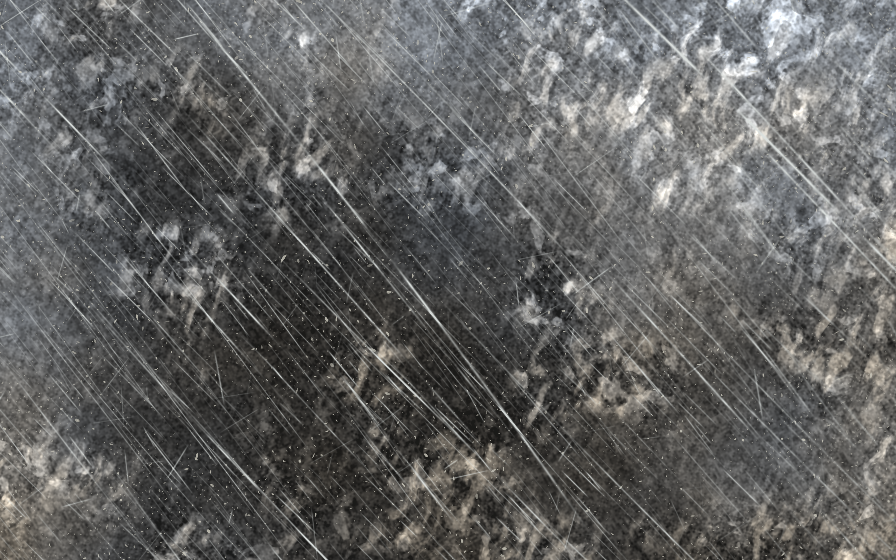
A Shadertoy shader for this texture:

```glsl
// Worn dark metal: a sooty plate with haze and flaky dust, covered by
// broken diagonal scratches, fine hairlines and chips.
// Noise layers set the tone; jittered cells and a loop place the marks.

const vec3 COOL_TINT = vec3(0.96, 1.00, 1.05);
const vec3 WARM_TINT = vec3(1.06, 1.00, 0.91);
const vec3 GLEAM = vec3(0.86, 0.88, 0.87);
const vec3 CHIP_COLOR = vec3(0.78, 0.77, 0.72);
const float SOOT_LEVEL = 0.205;
const float HAZE_LEVEL = 0.25;
const float FLAKE_LEVEL = 0.30;
const float STREAK_LEVEL = 0.11;
const float GRAIN_LEVEL = 0.24;
const float SCRATCH_ANGLE = -0.85;
const float BRUSH_ANGLE = 1.15;
const float HAIR_WIDTH = 0.001;
const int SCRATCH_COUNT = 40;
const int HAIR_LAYERS = 6;

float soft; // line softness, set per pixel

vec2 hash2(vec2 p) {
    vec3 q = fract(p.xyx * vec3(0.1031, 0.1030, 0.0973));
    q += dot(q, q.yzx + 33.33);
    return fract((q.xx + q.yz) * q.zy);
}

float noise(vec2 p) {
    vec2 i = floor(p), f = fract(p);
    f = f * f * (3.0 - 2.0 * f);
    float low = mix(hash2(i).x, hash2(i + vec2(1, 0)).x, f.x);
    float high = mix(hash2(i + vec2(0, 1)).x, hash2(i + vec2(1, 1)).x, f.x);
    return mix(low, high, f.y);
}

float fbm(vec2 p) {
    float sum = 0.0, weight = 0.53;
    for (int i = 0; i < 4; i++) {
        sum += weight * noise(p);
        p = mat2(1.6, 1.2, -1.2, 1.6) * p + 11.3;
        weight *= 0.5;
    }
    return sum;
}

// Coordinates along and across a direction
vec2 turn(vec2 p, float angle) {
    vec2 d = vec2(cos(angle), sin(angle));
    return vec2(dot(p, d), dot(p, vec2(-d.y, d.x)));
}

// Soft line that dims when thinner than the blur
float stroke(float dist, float width) {
    float w = max(width, soft);
    return exp(-dist * dist / (w * w)) * min(1.0, width / w);
}

// Long bent line, worn away in places
float scratch(vec2 p, vec2 center, float angle, float reach, float bend, float width) {
    vec2 q = turn(p - center, angle);
    float fade = 1.0 - smoothstep(reach * 0.4, reach, abs(q.x));
    float row = angle * 90.0 + center.x * 50.0;
    float wear = smoothstep(0.15, 0.75, noise(vec2(q.x * 9.0, row)));
    wear *= 0.4 + 0.9 * noise(vec2(q.x * 70.0, row + 5.0));
    return fade * (0.15 + wear) * stroke(q.y + bend * q.x * q.x, width);
}

// Rows of short hairlines, each cell holding at most one
float hairs(vec2 p, float angle, vec2 grid, float seed, float density) {
    vec2 q = turn(p, angle) * grid + vec2(0.0, seed * 17.0);
    q.x += 9.0 * hash2(vec2(floor(q.y), seed)).x;
    vec2 cell = floor(q) + seed * 31.0;
    vec2 h = hash2(cell), g = hash2(cell + 57.7);
    float along = fract(q.x) - 0.5;
    float reach = mix(0.12, 0.5, h.x);
    float fade = 1.0 - smoothstep(reach * 0.5, reach, abs(along));
    float across = fract(q.y) - 0.3 - 0.4 * g.x - 0.4 * (g.y - 0.5) * along;
    float line = stroke(across / grid.y, HAIR_WIDTH * (0.5 + g.y));
    return step(h.y, density) * fade * (0.25 + 0.9 * g.x * g.x) * line;
}

// Scattered oblong chips
float chips(vec2 p, float scale, float density) {
    vec2 q = p * scale, cell = floor(q) + scale;
    vec2 h = hash2(cell), g = hash2(cell + 91.3);
    q = turn(fract(q) - 0.3 - 0.4 * g, h.x * 6.28);
    float d = length(q * vec2(1.0, 1.2 + 1.5 * g.y)) - mix(0.09, 0.26, g.x * g.y);
    float edge = soft * scale * 0.8;
    return step(h.y, density) * (1.0 - smoothstep(-edge, edge, d)) * (0.4 + 0.6 * h.x);
}

void mainImage(out vec4 fragColor, in vec2 fragCoord) {
    vec2 p = fragCoord / iResolution.y;
    vec2 q = turn(p, SCRATCH_ANGLE), brush = turn(p, BRUSH_ANGLE);
    soft = 0.6 / iResolution.y + 0.0012 * smoothstep(1.1, 1.75, p.x + 0.3 * p.y);
    vec2 warped = p + 0.02 * vec2(noise(p * 25.0), noise(p * 25.0 + 60.0));

    // Haze on the right and left rim, with a dark hollow at lower right
    float cloud = fbm(p * 3.2 + 4.0) - 0.5;
    float right = smoothstep(0.78, 1.25, dot(p, vec2(0.74, 0.67)) + 0.3 * cloud);
    float rim = 1.0 - smoothstep(0.0, 0.3, p.x + 0.3 * cloud);
    vec2 hollow = (p - vec2(1.42, 0.38)) / vec2(0.22, 0.18);
    float haze = right + 0.85 * rim - 0.6 * exp(-dot(hollow, hollow));

    // Flaky dust gathered in patches, brushed streaks and grain
    float patches = smoothstep(0.36, 0.68, fbm(p * 6.0 + 20.0) + 0.1 * right);
    float flakes = smoothstep(0.46, 0.74, fbm(turn(warped, BRUSH_ANGLE) * vec2(24, 52)));
    float crumbs = smoothstep(0.60, 0.72, fbm(warped * 34.0 + 70.0));
    float streak = noise(q * vec2(16, 170)) + noise(brush * vec2(26, 140)) - 1.0;
    float grain = noise(turn(p, 0.5) * 260.0) + 0.6 * noise(turn(p, 1.0) * 125.0) - 0.8;
    float tone = SOOT_LEVEL + HAZE_LEVEL * haze + 0.2 * cloud;
    tone += FLAKE_LEVEL * patches * flakes + 0.2 * crumbs * (0.3 + patches);
    tone += STREAK_LEVEL * (0.5 + 0.5 * haze + 0.4 * patches) * streak;
    tone += GRAIN_LEVEL * (0.5 + 0.3 * patches + 0.2 * haze) * grain;
    float warmth = 0.1 + 1.2 * fbm(p * 5.0 + 40.0) + 0.25 * patches * flakes - 0.6 * p.y;
    vec3 color = max(tone, 0.1) * mix(COOL_TINT, WARM_TINT, clamp(warmth, 0.0, 1.0));

    // Chips in loose crowds
    float crowd = smoothstep(0.3, 0.65, fbm(p * 8.0 + 9.0));
    float chipped = chips(warped, 38.0, 0.13 * crowd) + chips(warped, 70.0, 0.28 * crowd);
    chipped += 0.8 * chips(q + 3.7, 115.0, 0.1 + 0.25 * crowd);
    color = mix(color, CHIP_COLOR, min(chipped, 0.85));

    // Hairlines along the main direction, with sparse ones crossing it
    float marks = 0.0;
    for (int i = 0; i < HAIR_LAYERS; i++) {
        float k = float(i);
        float angle = SCRATCH_ANGLE + 0.22 * (hash2(vec2(k, 8.0)).x - 0.5);
        marks += 0.65 * hairs(p, angle, vec2(1.6 + 1.3 * k, 28.0 + 5.0 * k), k + 1.0, 0.36);
        marks += 0.6 * hairs(p, 0.2 + 0.37 * k, vec2(9, 22), k + 20.0, 0.1);
    }
    marks *= 0.45 + 0.9 * fbm(q * vec2(18, 26));

    // Long scratches: many faint, few strong, then three deep ones
    for (int i = 0; i < SCRATCH_COUNT; i++) {
        vec2 a = hash2(vec2(i, 3.7)), b = hash2(vec2(i, 51.2));
        float angle = SCRATCH_ANGLE + 0.16 * (b.x - 0.5) + 0.08 * (a.x - 0.5);
        float power = 0.4 + 0.6 * b.y * b.y * b.y;
        marks += power * scratch(p, a * vec2(1.6, 1.0), angle, 0.15 + 0.5 * b.x,
            0.1 * (a.y - 0.5), 0.001 + 0.0008 * b.y);
    }
    marks += scratch(p, vec2(0.68, 0.56), -0.915, 0.75, 0.04, 0.0022);
    marks += scratch(p, vec2(1.36, 0.76), -0.785, 0.55, 0.02, 0.0026);
    marks += 0.7 * scratch(p, vec2(1.15, 0.44), -0.828, 0.85, 0.02, 0.002);
    fragColor = vec4(mix(color, GLEAM, min(marks, 0.95)), 1.0);
}
```
